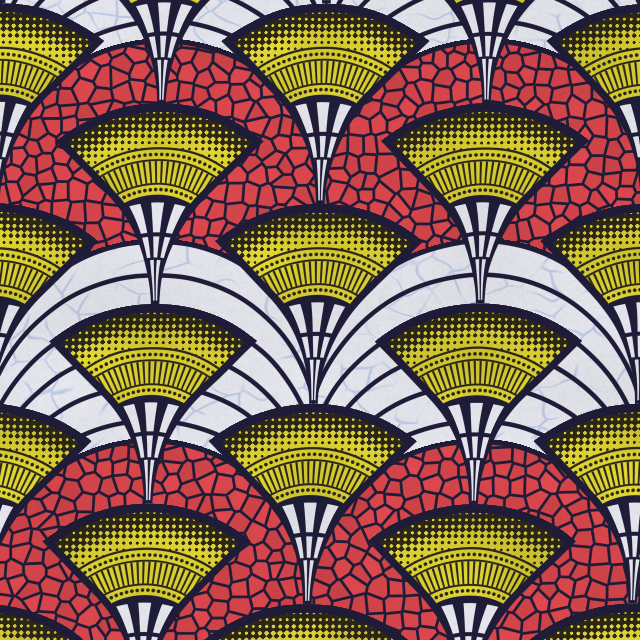
Write a Shadertoy shader that draws this pattern.

```glsl
const vec3 NAVY = vec3(0.12, 0.11, 0.22);
const vec3 OLIVE = vec3(0.17, 0.15, 0.10);
const vec3 YELLOW = vec3(0.85, 0.81, 0.19);
const vec3 RED = vec3(0.83, 0.27, 0.29);
const vec3 WHITE = vec3(0.89, 0.89, 0.92);
const vec3 VEIN = vec3(0.70, 0.76, 0.88);

const float UNIT = 0.254;                  // half a column period, in canvas heights
const vec2 ORIGIN = vec2(0.2245, 0.521);   // tip of one fan
const float SHEAR = 0.032;                 // sideways drift of the columns
const float ROW = 1.231;                   // fan height, in units
const float ARCH_RADIUS = 1.035;
const float RIB_GAP = 0.225;
const float RIB_HALF = 0.014;
const float SIDE_RADIUS = 0.974;           // concave side of a fan
const float HUB = 0.25;                    // centre of the fan bands above the tip
const float CELL = 0.105;                  // pebble size on the red scales
const float DOT_PITCH = 0.041;

float px;

float fill(float d) { return smoothstep(-px, px, d); }
float band(float x, float a, float b) { return fill(x - a) * fill(b - x); }

vec2 hash2(vec2 p) {
    vec3 q = fract(p.xyx * vec3(0.1031, 0.1030, 0.0973));
    q += dot(q, q.yzx + 33.33);
    return fract((q.xx + q.yz) * q.zy);
}

float noise(vec2 p) {
    vec2 i = floor(p), f = fract(p);
    f = f * f * (3.0 - 2.0 * f);
    return mix(mix(hash2(i).x, hash2(i + vec2(1, 0)).x, f.x),
               mix(hash2(i + vec2(0, 1)).x, hash2(i + vec2(1, 1)).x, f.x), f.y);
}

// x: distance to the nearest Voronoi border, y: random value of the cell
vec2 voronoi(vec2 p, float jitter) {
    vec2 i = floor(p), f = fract(p), nearest = vec2(0), id = vec2(0);
    float best = 9.0, edge = 9.0;
    for (int k = 0; k < 9; k++) {
        vec2 g = vec2(k % 3 - 1, k / 3 - 1);
        vec2 r = g + 0.5 + jitter * (hash2(i + g) - 0.5) - f;
        if (dot(r, r) < best) { best = dot(r, r); nearest = r; id = g; }
    }
    for (int k = 0; k < 25; k++) {
        vec2 g = id + vec2(k % 5 - 2, k / 5 - 2);
        vec2 r = g + 0.5 + jitter * (hash2(i + g) - 0.5) - f;
        vec2 gap = r - nearest;
        if (dot(gap, gap) > 1e-4) edge = min(edge, dot(0.5 * (r + nearest), normalize(gap)));
    }
    return vec2(edge, hash2(i + id).y);
}

float beads(float angle, float r, float ring, float pitch) {
    float along = (fract(angle / pitch) - 0.5) * pitch * ring;
    return fill(0.011 - length(vec2(along, r - ring)));
}

// Overlapping arches, alternately pebbled red and ribbed white
vec3 scales(vec2 p) {
    float x = mod(p.x + 1.0, 2.0) - 1.0;
    float rise = sqrt(ARCH_RADIUS * ARCH_RADIUS - x * x);
    float k = ceil((p.y - 0.5 * ROW - rise) / ROW);
    float depth = (k + 0.5) * ROW + rise - p.y;
    float slope = rise / ARCH_RADIUS;
    vec3 color;
    if (mod(k, 2.0) < 0.5) {
        vec2 cell = voronoi(p / CELL, 0.75);
        color = mix(NAVY, RED * (0.95 + 0.1 * cell.y), fill(cell.x * CELL - 0.0085));
    } else {
        vec2 warped = p + 0.06 * noise(p * 9.0);
        float crack = voronoi(warped * vec2(5.0, 6.0), 1.0).x / 5.5;
        float faint = smoothstep(0.3, 0.7, noise(p * 7.0 + 5.0));
        color = mix(WHITE, VEIN, 0.8 * faint * (1.0 - smoothstep(0.002, 0.012, crack)));
        float rib = abs(fract(depth / RIB_GAP - 0.5) - 0.5) * RIB_GAP * slope;
        color = mix(color, NAVY, fill(RIB_HALF - rib));
    }
    return mix(color, NAVY, fill(0.032 - depth * slope));
}

// A column of stacked fans; alpha is the coverage
vec4 fans(vec2 p) {
    float x = mod(p.x + 1.0, 2.0) - 1.0;
    float cap = HUB + sqrt(1.0 - x * x);
    float y = p.y - ceil((p.y - cap) / ROW) * ROW;
    vec2 v = vec2(1.0 - abs(x), max(y, 0.0));
    float side = (v.y > v.x ? dot(v, vec2(sqrt(0.5))) : length(v)) - SIDE_RADIUS;
    vec2 q = vec2(x, y - HUB);
    float r = length(q), angle = atan(q.x, q.y);

    // Halftone, beaded bands and spokes
    vec2 wave = cos(q * 6.2832 / DOT_PITCH);
    float threshold = mix(-1.35, 1.35, smoothstep(0.72, 0.95, r));
    float halftone = smoothstep(-0.5, 0.5, wave.x + wave.y - threshold);
    float spoke = (abs(fract(angle / 0.058) - 0.5) * 0.058 - 0.0105) * r;
    float light = mix(1.0, halftone, fill(r - 0.725));
    light *= mix(1.0, fill(spoke), band(r, 0.505, 0.645));
    light *= 1.0 - max(band(r, 0.718, 0.732), band(r, 0.645, 0.657));
    light *= 1.0 - band(r, 0.496, 0.508);
    light *= 1.0 - max(beads(angle, r, 0.687, 0.05), beads(angle, r, 0.467, 0.07));
    float panel = y > HUB ? min(side - 0.045, min(0.945 - r, r - 0.436)) : -1.0;
    vec3 yellow = YELLOW * (0.93 + 0.12 * noise(p * 3.0));
    vec3 color = mix(NAVY, mix(OLIVE, yellow, light), fill(panel));

    // White slits down the stem
    float halfWidth = 1.0 - sqrt(max(SIDE_RADIUS * SIDE_RADIUS - v.y * v.y, 0.0));
    float t = length(vec2(x, y)), u = abs(x) / halfWidth;
    float three = fill((0.15 - min(u, abs(u - 0.56))) * halfWidth);
    float two = fill((0.17 - abs(u - 0.3)) * halfWidth);
    float slits = three * max(band(t, 0.305, 0.435), band(t, 0.46, 0.64));
    slits = max(slits, two * band(t, 0.04, 0.29)) * step(0.0, y);
    color = mix(color, WHITE, slits);

    float outline = y > HUB ? min(side, 1.0 - r) : side;
    return vec4(color, fill(outline));
}

void mainImage(out vec4 fragColor, in vec2 fragCoord) {
    vec2 uv = fragCoord / iResolution.y;
    px = 0.7 / (iResolution.y * UNIT);
    vec2 p = (uv - ORIGIN - vec2(SHEAR * uv.y, 0.0)) / UNIT;
    p += 0.008 * (vec2(noise(p * 4.0), noise(p * 4.0 + 17.0)) - 0.5);

    vec3 color = scales(p);
    vec4 fan = fans(p);
    color = mix(color, fan.rgb, fan.a);
    fan = fans(p - vec2(1.0, 0.5 * ROW));
    color = mix(color, fan.rgb, fan.a);

    // Uneven dye and cloth grain
    color *= 0.97 + 0.04 * noise(p * 2.0) + 0.03 * (noise(uv * 260.0) - 0.5);
    fragColor = vec4(color, 1.0);
}
```
